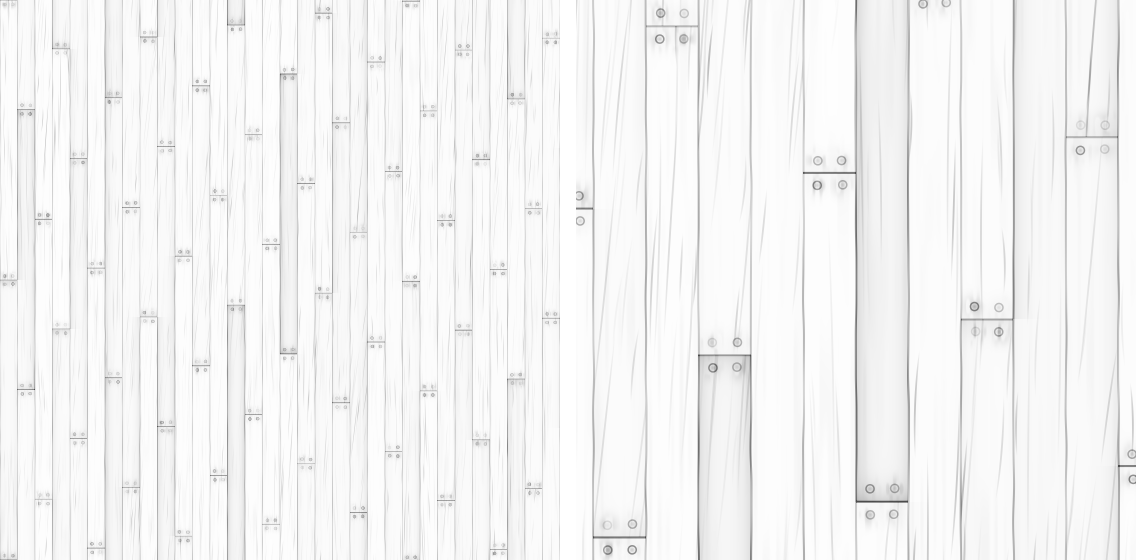
Left: the whole. Right: its middle third, enlarged.
Write a Shadertoy shader that draws this texture map.

```glsl
// Pale, sketched plank wall: narrow vertical boards with staggered butt joints.
// Each column repeats its boards along y; hashes vary height, grain and screws,
// and the height steps between neighbours cast the soft edge shadows.

const float COLUMNS = 32.0;
const float ROWS = 2.0;               // boards per column
const float STAGGER = 0.3915;         // joint shift per column, in board lengths
const float BOARD_W = 1.0 / COLUMNS;
const float BOARD_L = 1.0 / ROWS;
const float PAINT = 0.996;            // clean board tone
const float LINE_HALF = 0.0006;       // half width of seams and joints
const float SHADOW_REACH = 0.0058;
const vec2  SCREW_POS = vec2(0.0073, 0.0075); // from board axis, from joint
const float SCREW_RADIUS = 0.0024;
const int   STROKES = 16;             // grain strokes per board

vec4 hash4(vec2 p) {
    vec4 q = fract(p.xyxy * vec4(0.1031, 0.1030, 0.0973, 0.1099));
    q += dot(q, q.wzxy + 33.33);
    return fract((q.xxyz + q.yzzw) * q.zywx);
}

float noise(vec2 p) {
    vec2 i = floor(p), f = fract(p);
    f = f * f * (3.0 - 2.0 * f);
    float low = mix(hash4(i).x, hash4(i + vec2(1, 0)).x, f.x);
    float high = mix(hash4(i + vec2(0, 1)).x, hash4(i + vec2(1, 1)).x, f.x);
    return mix(low, high, f.y);
}

// Coverage of a thin line at distance d, keeping its weight below one pixel
float lineMask(float d, float halfW, float px) {
    return clamp(min((halfW - d) / px + 0.5, 2.0 * halfW / px), 0.0, 1.0);
}

// Board id (column, row) in xy; fraction along the board from its top in z
vec3 boardAt(float column, float y) {
    float s = y * ROWS - column * STAGGER;
    return vec3(mod(column, COLUMNS), mod(floor(s), ROWS), fract(s));
}

float boardHeight(vec2 id) {
    return hash4(id + 3.0).x;
}

// Long, tapered, slightly bent pencil strokes leaning along one board
float grainStrokes(vec2 p, vec2 id, float px) {
    vec4 board = hash4(id * 5.0 + 71.0);
    float lean = mix(-0.12, 0.03, board.x);
    float ink = 0.0;
    for (int i = 0; i < STROKES; i++) {
        vec2 seed = id * 17.0 + vec2(float(i) * 3.0, float(i) * 7.0 + 11.0);
        vec4 a = hash4(seed), b = hash4(seed + 131.0);
        float halfLen = mix(0.02, 0.085, a.z * a.z);
        float dy = p.y - a.y * BOARD_L;
        float t = dy / halfLen;
        float bend = (b.y - 0.5) * 0.003 * t * t;
        float d = abs(p.x - a.x * BOARD_W - (lean + (b.x - 0.5) * 0.05) * dy - bend);
        float taper = max(1.0 - t * t, 0.0);
        ink += lineMask(d, 0.00055 * sqrt(taper), px) * taper * mix(0.05, 0.24, b.z * b.z);
    }
    return ink * mix(0.4, 1.1, board.y);
}

// Ringed screw heads mirrored about the joint, with worn streaks around them
float screws(vec2 p, vec2 id, float end, float endDist, float px) {
    float side = p.x < 0.5 * BOARD_W ? -1.0 : 1.0;
    vec4 h = hash4(id * 9.0 + vec2(end * 4.0 + 29.0, side * 2.0 + 47.0));
    vec2 q = vec2((p.x - 0.5 * BOARD_W) * side, endDist) - SCREW_POS;
    q += (h.xy - 0.5) * 0.001;
    float r = length(q);
    float ring = lineMask(abs(r - SCREW_RADIUS), 0.00045, px);
    float dotMask = smoothstep(SCREW_RADIUS, 0.0, r);
    float streak = smoothstep(0.4, 0.85, noise(vec2(p.x * 480.0, p.y * 130.0) + id * 31.0));
    float halo = exp(-dot(q, q) / 0.00004);
    return (ring * 0.42 + dotMask * 0.15) * mix(0.2, 1.0, h.z)
         + halo * (0.025 + streak * mix(0.04, 0.17, h.w));
}

void mainImage(out vec4 fragColor, in vec2 fragCoord) {
    float px = 1.0 / iResolution.y;
    vec2 uv = fragCoord / iResolution.xy;
    float y = 1.0 - uv.y;
    float column = floor(uv.x * COLUMNS);
    vec3 board = boardAt(column, y);
    vec2 id = board.xy;
    vec2 p = vec2(uv.x - column * BOARD_W, board.z * BOARD_L);
    float height = boardHeight(id);

    // Board tone and fine fibres
    float fibre = noise(vec2(p.x * 380.0, p.y * 16.0) + id * 37.0);
    float patches = noise(vec2(p.x * 50.0, p.y * 14.0) + id * 13.0);
    float shade = 0.016 * (1.0 - height) + 0.03 * smoothstep(0.45, 1.0, fibre) * patches;
    shade += grainStrokes(p, id, px);

    // Shadows cast by higher boards on either side
    for (float s = -1.0; s < 2.0; s += 2.0) {
        float rise = max(boardHeight(boardAt(column + s, y).xy) - height, 0.0);
        float d = s < 0.0 ? p.x : BOARD_W - p.x;
        shade += (0.005 + 0.15 * rise * smoothstep(0.0, 0.6, rise)) * exp(-d / SHADOW_REACH);
    }

    // Slightly wavering seam, shared by the two boards that meet there
    float seam = floor(uv.x * COLUMNS + 0.5);
    float across = boardHeight(boardAt(seam, y).xy) - boardHeight(boardAt(seam - 1.0, y).xy);
    float wobble = (noise(vec2(seam * 7.0, y * 45.0)) - 0.5) * 0.0007;
    float wear = mix(0.5, 1.1, noise(vec2(seam * 5.0 + 90.0, y * 30.0)));
    float seamInk = (0.25 + 0.18 * abs(across)) * wear;
    shade += seamInk * lineMask(abs(uv.x - seam * BOARD_W + wobble), LINE_HALF, px);

    // Butt joint with its own shadow and screws
    float end = step(0.5, board.z);
    float endDist = min(p.y, BOARD_L - p.y);
    float joint = mod(id.y + end, ROWS);
    float endRise = max(boardHeight(vec2(id.x, mod(id.y + 1.0, ROWS))) - height, 0.0);
    float jointInk = mix(0.22, 0.52, hash4(vec2(id.x + 53.0, joint + 19.0)).y);
    shade += jointInk * lineMask(endDist, LINE_HALF, px);
    shade += (0.02 + 0.15 * endRise) * exp(-endDist / SHADOW_REACH);
    shade += screws(p, id, end, endDist, px);

    fragColor = vec4(vec3(clamp(PAINT - shade, 0.3, 1.0)), 1.0);
}
```
